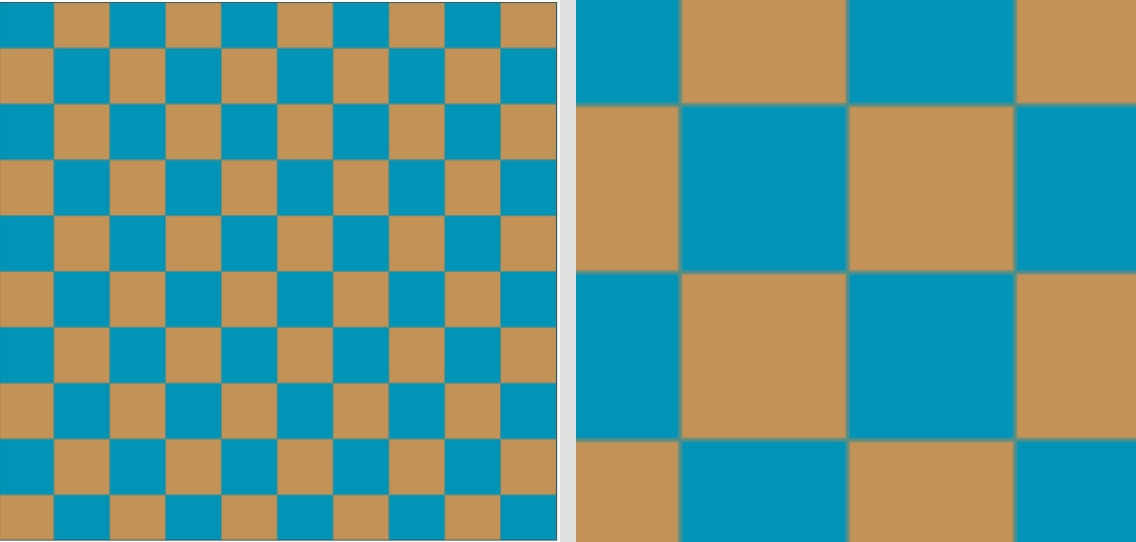
Left, the full canvas; right, a detail of the centre.
Reproduce this pattern procedurally as a Shadertoy shader.

```glsl
// Two-colour checkerboard with soft seams, a thin dark outline and a white margin.

const vec3 BLUE = vec3(0.008, 0.580, 0.718);
const vec3 TAN = vec3(0.762, 0.571, 0.337);
const vec3 SEAM = vec3(0.31, 0.54, 0.51);
const vec3 OUTLINE = vec3(0.13, 0.25, 0.27);
const vec3 MARGIN = vec3(0.98, 0.99, 0.98);

// All lengths are fractions of the canvas width.
const float CELL = 0.0997;
const vec2 GRID_ORIGIN = vec2(0.4950, 0.4831);
const vec2 BOARD_MIN = vec2(-0.0006, 0.0034);
const vec2 BOARD_MAX = vec2(0.9942, 0.9632);
const float SEAM_SOFTNESS = 0.0018;
const float LINE_HALF_WIDTH = 0.0009;

// Signed distance to the nearest cell edge, positive in even cells.
vec2 signedEdge(vec2 cells) {
    return 0.5 - abs(mod(cells + 0.5, 2.0) - 1.0);
}

// Signed distance to an axis-aligned box, negative inside.
float boxDistance(vec2 p, vec2 lo, vec2 hi) {
    vec2 d = abs(p - 0.5 * (lo + hi)) - 0.5 * (hi - lo);
    return length(max(d, 0.0)) + min(max(d.x, d.y), 0.0);
}

vec3 checkerboard(vec2 p, float softness) {
    vec2 side = clamp(signedEdge((p - GRID_ORIGIN) / CELL) * CELL / softness, -1.0, 1.0);
    float parity = side.x * side.y;
    vec3 color = mix(BLUE, TAN, 0.5 + 0.5 * parity);
    // Slightly muted blend along the seams
    return mix(color, SEAM, 0.6 * (1.0 - abs(parity)));
}

void mainImage(out vec4 fragColor, in vec2 fragCoord) {
    vec2 p = fragCoord / iResolution.x;
    float pixel = 1.0 / iResolution.x;

    // Board over margin
    float board = boxDistance(p, BOARD_MIN, BOARD_MAX);
    vec3 color = checkerboard(p, max(SEAM_SOFTNESS, 0.5 * pixel));
    color = mix(color, MARGIN, smoothstep(-0.5 * pixel, 0.5 * pixel, board));

    // Outline
    float line = 1.0 - smoothstep(-0.5 * pixel, 0.5 * pixel, abs(board) - LINE_HALF_WIDTH);
    color = mix(color, OUTLINE, 0.85 * line);

    fragColor = vec4(color, 1.0);
}
```
